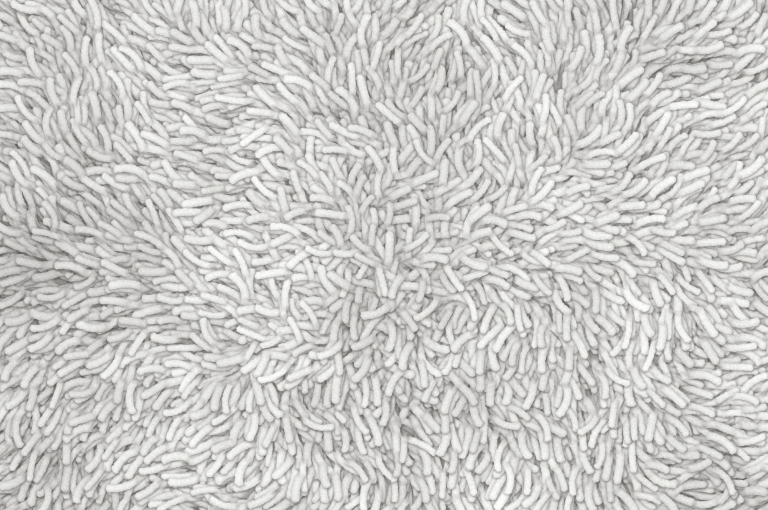
Reproduce this texture procedurally as a WebGL 1 fragment shader.

```glsl
precision highp float;
// Pale shaggy rug: short, soft, curved cotton strands fanning out from the middle.

uniform vec2 u_resolution;

// Lengths are fractions of the canvas height
const int   LAYERS = 12;
const float CELL = 0.05;             // grid spacing within each layer
const float HALF_LENGTH = 0.029;
const float LENGTH_VARIATION = 0.012;
const float RADIUS = 0.0073;
const float MAX_BEND = 11.0;         // curvature of a strand
const float SHADOW_REACH = 0.0075;
const float SHADOW_STRENGTH = 0.27;
const float FLOW_SWIRL = 1.9;        // slow wander of the pile direction
const float STRAND_SCATTER = 0.45;   // direction spread between neighbours
const float CENTRE_TANGLE = 1.0;     // extra spread near the middle
const float STRAND_TONE = 0.925;
const float EDGE_DARKENING = 0.13;
const float PILE_MID = 0.775;        // mean tone before the final softening
const float PILE_TONE = 0.803;       // mean tone after it
const float PILE_CONTRAST = 0.76;
const float FUZZ = 0.05;
const vec2  FAN_CENTRE = vec2(0.52, 0.48);
const vec2  LIGHT_DIR = vec2(-0.45, 0.89);
const vec3  SHADOW_COLOUR = vec3(0.55, 0.54, 0.53);
const vec3  LIGHT_COLOUR = vec3(0.93, 0.93, 0.92);

float hash(vec2 p) {
  vec3 q = fract(vec3(p.xyx) * 0.1031);
  q += dot(q, q.yzx + 33.33);
  return fract((q.x + q.y) * q.z);
}

vec2 hash2(vec2 p) {
  vec3 q = fract(vec3(p.xyx) * vec3(0.1031, 0.1030, 0.0973));
  q += dot(q, q.yzx + 33.33);
  return fract((q.xx + q.yz) * q.zy);
}

float noise(vec2 p) {
  vec2 i = floor(p);
  vec2 f = fract(p);
  f = f * f * (3.0 - 2.0 * f);
  return mix(mix(hash(i), hash(i + vec2(1.0, 0.0)), f.x),
             mix(hash(i + vec2(0.0, 1.0)), hash(i + vec2(1.0, 1.0)), f.x), f.y);
}

// Direction of the pile: radial from the fan centre, swirled by slow noise
float pileAngle(vec2 root, vec2 fromFan) {
  float swirl = noise(root * 5.0 + 11.0) + 0.7 * noise(root * 12.0 + 47.0) - 0.85;
  return atan(fromFan.y, fromFan.x) + FLOW_SWIRL * swirl;
}

// Paints one strand, and its soft shadow, over the tone below it
float paintStrand(float tone, vec2 p, vec2 centre, vec2 seed, float depth, float pixel) {
  vec2 shape = hash2(seed + 17.3);
  vec2 look = hash2(seed + 71.9);
  vec2 fromFan = centre - FAN_CENTRE * vec2(u_resolution.x / u_resolution.y, 1.0);
  float scatter = STRAND_SCATTER + CENTRE_TANGLE * exp(-16.0 * dot(fromFan, fromFan));
  float angle = pileAngle(centre, fromFan) + (look.x - 0.5) * 2.0 * scatter;
  vec2 along = vec2(cos(angle), sin(angle));
  vec2 across = vec2(-along.y, along.x);

  // Distance to a capsule bent into a parabola
  float halfLength = HALF_LENGTH + LENGTH_VARIATION * (shape.x - 0.5);
  float radius = RADIUS * mix(0.85, 1.15, look.y);
  float bend = MAX_BEND * (shape.y * 2.0 - 1.0);
  vec2 q = vec2(dot(p - centre, along), dot(p - centre, across));
  float x = clamp(q.x, -halfLength, halfLength);
  float slope = 2.0 * bend * x;
  vec2 offset = vec2(q.x - x, (q.y - bend * x * x) / sqrt(1.0 + slope * slope));
  float dist = length(offset);

  // The root sinks into the pile, the tip lies on top
  float emerge = smoothstep(-1.0, -0.35, x / halfLength);

  // Soft contact shadow, deeper on the side away from the light
  vec2 normal = (along * offset.x + across * offset.y) / max(dist, radius);
  float facing = dot(normal, LIGHT_DIR);
  float fall = 1.0 - clamp((dist - radius) / SHADOW_REACH, 0.0, 1.0);
  tone *= 1.0 - SHADOW_STRENGTH * emerge * fall * fall * (1.0 - 0.45 * facing);

  // Rounded body with a brighter tip
  float rim = min(dist / radius, 1.0);
  float body = STRAND_TONE - EDGE_DARKENING * rim * rim + 0.045 * facing;
  body += 0.07 * (shape.x - 0.5) + 0.025 * x / halfLength - 0.009 * depth;
  float cover = 1.0 - smoothstep(-0.9 * pixel, 0.9 * pixel, dist - radius);
  return mix(tone, body, cover * emerge);
}

void main() {
  float pixel = 1.0 / u_resolution.y;
  vec2 p = gl_FragCoord.xy * pixel;
  float tone = 0.55;

  // Fuzzy outlines come from a slight displacement of the lookup
  vec2 fray = vec2(noise(p * 260.0), noise(p * 260.0 + 91.0)) - 0.5;

  // Strands, from the lowest layer up
  for (int layer = 0; layer < LAYERS; layer++) {
    float index = float(layer);
    vec2 shift = hash2(vec2(index, 5.0));
    vec2 home = floor(p / CELL + shift);
    for (int k = 0; k < 9; k++) {
      vec2 cell = home + vec2(mod(float(k), 3.0), floor((float(k) + 0.5) / 3.0)) - 1.0;
      vec2 seed = cell + index * 37.0;
      vec2 centre = (cell + hash2(seed) - shift) * CELL;
      tone = paintStrand(tone, p + 0.0016 * fray, centre, seed, float(LAYERS) - 1.0 - index, pixel);
    }
  }

  // Softened pile, cotton fuzz, uneven tone and a slightly darker left edge
  tone = PILE_TONE + PILE_CONTRAST * (tone - PILE_MID);
  tone += FUZZ * (noise(p * 310.0 + 23.0) - 0.5);
  tone += 0.06 * (noise(p * 4.0 + 3.0) - 0.5) + 0.06 * (noise(p * 14.0 + 61.0) - 0.5);
  tone -= 0.04 * (1.0 - smoothstep(0.0, 0.5, p.x));

  float ramp = (tone - SHADOW_COLOUR.r) / (LIGHT_COLOUR.r - SHADOW_COLOUR.r);
  gl_FragColor = vec4(mix(SHADOW_COLOUR, LIGHT_COLOUR, clamp(ramp, -0.4, 1.15)), 1.0);
}
```
